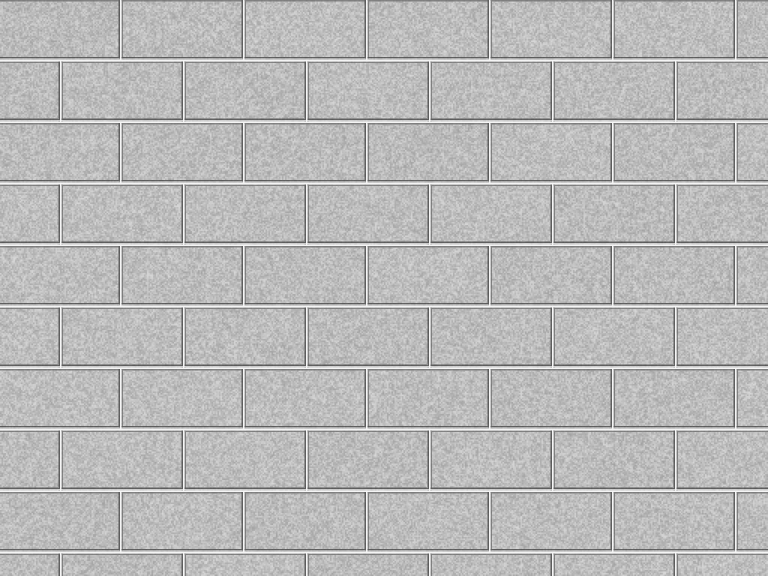
This pattern is drawn by a Shadertoy shader. Its source:

```glsl
// Grey block wall in running bond: grainy faces, dark edges and pale mortar joints.

float hash(vec2 p) {
    vec3 q = fract(vec3(p.xyx) * 0.1031);
    q += dot(q, q.yzx + 33.33);
    return fract((q.x + q.y) * q.z);
}

float valueNoise(vec2 p) {
    vec2 cell = floor(p), f = fract(p);
    f = f * f * (3.0 - 2.0 * f);
    return mix(mix(hash(cell), hash(cell + vec2(1, 0)), f.x),
               mix(hash(cell + vec2(0, 1)), hash(cell + vec2(1, 1)), f.x), f.y);
}

// Box-filtered coverage of the strip lo..hi by a pixel of the given width
float strip(float x, float lo, float hi, float pixel) {
    return clamp((min(x + 0.5 * pixel, hi) - max(x - 0.5 * pixel, lo)) / pixel, 0.0, 1.0);
}

void mainImage(out vec4 fragColor, in vec2 fragCoord) {
    // One unit is 1/384 of the canvas height
    float pixel = 384.0 / iResolution.y;
    vec2 p = fragCoord * pixel;
    vec2 block = vec2(82.0, 41.0);

    // Running bond: every other row is shifted by about half a block
    float row = floor((p.y - 15.5) / block.y);
    vec2 wall = p - vec2(80.5 - 40.0 * mod(row, 2.0), 15.5);
    vec2 id = vec2(floor(wall.x / block.x), row);

    // Signed offset from the nearest joint, right and down positive
    vec2 joint = mod(wall + 0.5 * block, block) - 0.5 * block;
    joint.y = -joint.y;

    // Fine stone grain over a softer mottle, with a faint tone per block
    float grain = 0.75 * valueNoise(p + 16.5) + 0.3 * valueNoise(p / 2.3 + 91.0) - 0.525;
    float shade = 0.74 + 0.21 * grain + 0.012 * (hash(id + 50.0) - 0.5);

    // Softer top and left edges, deeper bottom and right edges
    float softEdge = max(strip(joint.x, 0.5, 1.5, pixel), strip(joint.y, 0.5, 1.5, pixel));
    float deepEdge = max(strip(joint.x, -1.5, -0.5, pixel), strip(joint.y, -2.5, -1.5, pixel));
    shade = mix(shade, 0.5 + 0.05 * grain, softEdge);
    shade = mix(shade, 0.37 + 0.05 * grain, deepEdge);

    // Bright mortar line, shaded along the top of the bed joints
    float bedShade = strip(joint.y, -1.5, -0.5, pixel);
    float mortar = max(strip(joint.x, -0.5, 0.5, pixel), strip(joint.y, -0.5, 0.5, pixel));
    shade = mix(shade, 0.8 + 0.06 * grain, bedShade);
    shade = mix(shade, 0.96, mortar);

    fragColor = vec4(vec3(shade), 1.0);
}
```
